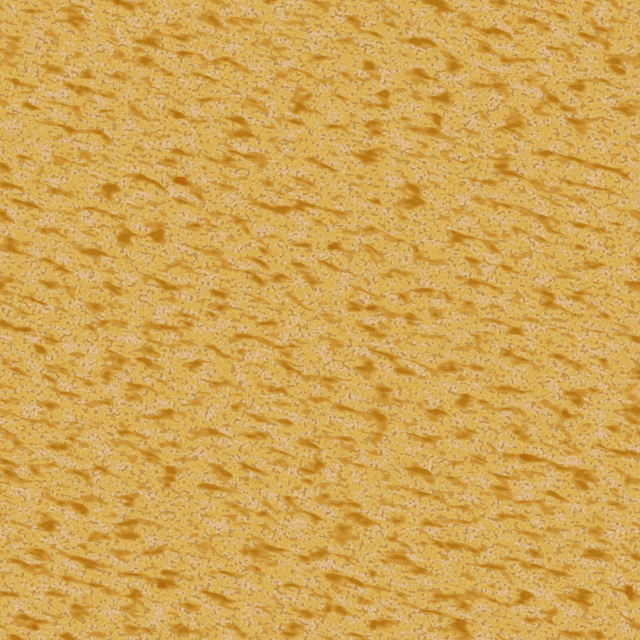
Write a Shadertoy shader that draws this texture.

```glsl
// Grainy golden sandstone with slanted, wind-cut pits and ochre shadows.
#define SLANT 0.27                  // downhill angle of the streaks, radians
#define STREAK_FREQ vec2(24.0, 62.0) // cells along and across the streaks
#define STEEPNESS 0.3               // sharpens the upper lip of each pit
#define GRAIN_FREQ 215.0            // fine sand grains across the canvas
#define PATCH_FREQ 48.0             // soft pale patches
#define SPOT_FREQ 30.0              // scattered round rusty holes
#define PIT_LEVEL 0.20              // height where the ochre begins
#define DEEP_LEVEL 0.40             // height where the dark core begins

const vec3 YELLOW = vec3(0.86, 0.69, 0.33);
const vec3 SAND   = vec3(0.85, 0.70, 0.42);
const vec3 PALE   = vec3(0.87, 0.72, 0.54);
const vec3 BROWN  = vec3(0.75, 0.57, 0.29);
const vec3 OCHRE  = vec3(0.80, 0.58, 0.22);
const vec3 DEEP   = vec3(0.71, 0.47, 0.09);
const vec3 RUST   = vec3(0.70, 0.39, 0.05);

float hash(vec2 p) {
    return fract(sin(dot(p, vec2(127.1, 311.7))) * 43758.5453);
}

// Slope contribution of one lattice corner
float corner(vec2 cell, vec2 offset) {
    float angle = 6.2832 * hash(cell);
    return dot(vec2(cos(angle), sin(angle)), offset);
}

// Gradient noise, roughly -0.7 to 0.7
float noise(vec2 p) {
    vec2 i = floor(p), f = fract(p);
    vec2 u = f * f * f * (f * (f * 6.0 - 15.0) + 10.0);
    vec2 e = vec2(1.0, 0.0);
    float low  = mix(corner(i, f), corner(i + e.xy, f - e.xy), u.x);
    float high = mix(corner(i + e.yx, f - e.yx), corner(i + e.xx, f - e.xx), u.x);
    return mix(low, high, u.y);
}

// Depth of the slanted pits; large values are deep
float pitDepth(vec2 q) {
    q += 0.35 * vec2(noise(q * 0.6 + 31.0), noise(q * 0.9 + 57.0));
    q.y -= STEEPNESS * noise(q);
    float depth = 0.0, weight = 1.0;
    for (int octave = 0; octave < 3; octave++) {
        depth += weight * noise(q);
        q = q * vec2(1.9, 1.7) + 17.3;
        weight *= 0.48;
    }
    return depth;
}

void mainImage(out vec4 fragColor, in vec2 fragCoord) {
    vec2 p = fragCoord / iResolution.y;
    float c = cos(SLANT), s = sin(SLANT);
    vec2 slanted = vec2(c * p.x - s * p.y, s * p.x + c * p.y);

    // Sand grains at two sizes, and softer patches
    float grain = noise(slanted * GRAIN_FREQ + 9.0);
    float speck = noise(slanted * GRAIN_FREQ * vec2(0.5, 0.75) + 83.0);
    float patches = noise(slanted * PATCH_FREQ * vec2(0.7, 1.3) + 41.0);

    // Pits, deepened by a few round holes
    float hole = smoothstep(0.40, 0.58, noise(p * SPOT_FREQ + 5.0));
    float depth = pitDepth(slanted * STREAK_FREQ) + 0.3 * hole;
    float rough = depth + 0.13 * grain + 0.10 * speck;

    // Lit surface: yellow to pale, with brown flecks
    float light = 0.8 * patches + 0.6 * grain + 0.4 * speck - 0.25 * depth;
    vec3 color = mix(YELLOW, SAND, smoothstep(-0.08, 0.16, light));
    color = mix(color, PALE, smoothstep(0.20, 0.46, light));
    float fleck = 0.8 * speck - 0.6 * grain + 0.25 * depth;
    color = mix(color, BROWN, 0.9 * smoothstep(0.10, 0.32, fleck));

    // Shaded pits, their dark cores and rusty holes
    color = mix(color, OCHRE, smoothstep(PIT_LEVEL - 0.08, PIT_LEVEL + 0.10, rough));
    color = mix(color, DEEP, smoothstep(DEEP_LEVEL - 0.10, DEEP_LEVEL + 0.14, rough));
    color = mix(color, RUST, 0.75 * hole * smoothstep(0.35, 0.65, rough));

    color *= 1.0 + 0.08 * grain;
    fragColor = vec4(color, 1.0);
}
```
